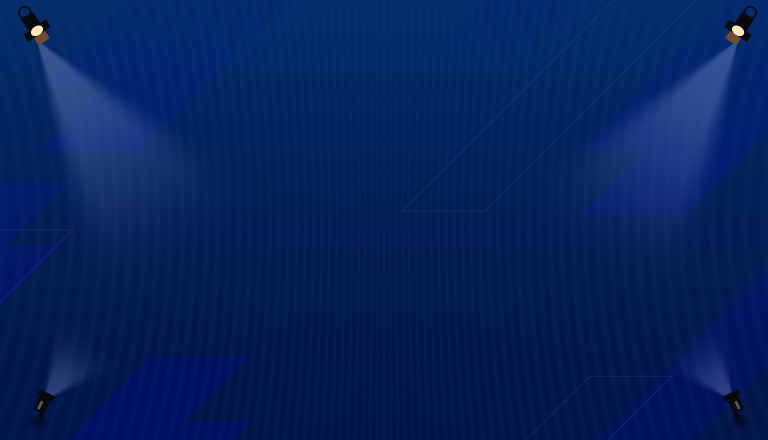
Write a WebGL 1 fragment shader that draws this background.

```glsl
precision highp float;
uniform vec2 u_resolution;

// Units are canvas heights; WIDTH is the canvas width in those units.
const float WIDTH = 1.745;
const vec3 TOP_BLUE = vec3(0.01, 0.18, 0.425);
const vec3 MID_BLUE = vec3(0.005, 0.112, 0.325);
const vec3 LOW_BLUE = vec3(0.0, 0.08, 0.285);
const vec3 PANEL_HIGH = vec3(0.01, 0.13, 0.48);
const vec3 PANEL_LOW = vec3(0.0, 0.05, 0.42);
const vec3 OUTLINE = vec3(0.13, 0.25, 0.62);
const vec3 RIB = vec3(0.10, 0.24, 0.42);
const vec3 BEAM = vec3(0.44, 0.52, 0.76);
const vec3 METAL = vec3(0.035, 0.035, 0.05);
const vec3 STEEL = vec3(0.36, 0.35, 0.36);
const vec3 BULB = vec3(1.0, 0.91, 0.72);
const vec3 COPPER = vec3(0.46, 0.29, 0.18);
const float RIB_STRENGTH = 0.13;
const float RIB_COUNT = 32.0;
const float RIB_SPREAD = 2.3;
const float RIB_BEND = 0.55;
const float BEAM_STRENGTH = 0.46;
const float UPPER_ANGLE = 2.55;
const float LOWER_ANGLE = 0.65;

float cover(float d) {
  return clamp(0.5 - d * u_resolution.y, 0.0, 1.0);
}

// Distance to a 45 degree parallelogram: x - y in xRange, y in yRange.
float slanted(vec2 p, vec2 xRange, vec2 yRange) {
  float s = p.x - p.y;
  float side = max(xRange.x - s, s - xRange.y) * 0.7071;
  return max(side, max(yRange.x - p.y, p.y - yRange.y));
}

float box(vec2 p, vec2 halfSize) {
  vec2 d = abs(p) - halfSize;
  return length(max(d, 0.0)) + min(max(d.x, d.y), 0.0) - 0.002;
}

// Rotates so that +y points along a heading measured clockwise from up.
vec2 alongAxis(vec2 v, float heading) {
  float s = sin(heading), c = cos(heading);
  return vec2(v.x * c - v.y * s, v.x * s + v.y * c);
}

float beam(vec2 v, float heading, float halfAngle, float reach) {
  vec2 l = alongAxis(v, heading);
  float spread = abs(atan(l.x, l.y + 0.012));
  float cone = 1.0 - smoothstep(halfAngle * 0.45, halfAngle, spread);
  return cone * (1.0 - smoothstep(0.0, reach, length(v)));
}

void paint(inout vec3 col, vec3 ink, float d) {
  col = mix(col, ink, cover(d));
}

void upperLamp(inout vec3 col, vec2 v) {
  vec2 l = alongAxis(v, UPPER_ANGLE);
  paint(col, METAL, abs(length(l + vec2(0.0, 0.05)) - 0.013) - 0.002);
  paint(col, METAL, box(l + vec2(0.0, 0.02), vec2(0.014, 0.02)));
  paint(col, COPPER, box(l - vec2(0.0, 0.02), vec2(0.013, 0.008)));
  paint(col, METAL, box(l, vec2(0.029, 0.008)));
  paint(col, BULB, length(l / vec2(1.0, 0.7)) - 0.015);
}

void lowerLamp(inout vec3 col, vec2 v) {
  vec2 l = alongAxis(v, 0.45);
  float shadow = length((v + vec2(0.014, 0.045)) / vec2(1.0, 0.7));
  col *= 0.55 + 0.45 * smoothstep(0.0, 0.03, shadow);
  paint(col, METAL, box(v + vec2(0.004, 0.028), vec2(0.003, 0.012)));
  paint(col, METAL, box(l, vec2(0.011, 0.021)));
  paint(col, METAL, box(l - vec2(0.0, 0.017), vec2(0.018, 0.004)));
  paint(col, STEEL, box(l + vec2(0.003, 0.009), vec2(0.001, 0.008)));
}

void main() {
  vec2 p = gl_FragCoord.xy / u_resolution * vec2(WIDTH, 1.0);

  // Vertical gradient
  vec3 col = mix(LOW_BLUE, MID_BLUE, smoothstep(0.0, 0.6, p.y));
  col = mix(col, TOP_BLUE, pow(smoothstep(0.35, 1.08, p.y), 1.2));

  // Slanted panels, each stepped on one side
  float topLeft = min(slanted(p, vec2(-0.705, -0.5), vec2(0.807, 1.1)),
                      slanted(p, vec2(-0.568, -0.336), vec2(0.655, 1.1)));
  float left = min(slanted(p, vec2(-2.0, -0.427), vec2(0.4, 0.586)),
                   slanted(p, vec2(-2.0, -0.307), vec2(0.0, 0.443)));
  float bottom = min(slanted(p, vec2(0.152, 0.375), vec2(-0.1, 0.189)),
                     slanted(p, vec2(0.152, 0.527), vec2(-0.1, 0.041)));
  float right = min(slanted(p, vec2(0.659, 1.046), vec2(0.659, 1.1)),
                    slanted(p, vec2(0.807, 1.046), vec2(0.511, 1.1)));
  float topMid = slanted(p, vec2(0.103, 0.319), vec2(0.886, 1.1));
  float corner = slanted(p, vec2(1.341, 1.591), vec2(-0.1, 0.6));
  float fade = 1.0 - smoothstep(0.6, 1.05, p.y);
  float panel = max(cover(min(left, bottom)) * 0.7, cover(topMid) * 0.3);
  panel = max(panel, cover(min(topLeft, right)) * mix(0.25, 0.75, fade));
  panel = max(panel, 0.6 * (1.0 - smoothstep(-0.03, 0.005, corner)));
  col = mix(col, mix(PANEL_LOW, PANEL_HIGH, smoothstep(0.1, 0.9, p.y)), panel);

  // Curved ribs, tight at the centre and wider outwards
  float bow = 1.0 + RIB_BEND * (p.y - 0.5) * (p.y - 0.5);
  float offset = abs(p.x - WIDTH * 0.5) / bow;
  float phase = RIB_COUNT * log(1.0 + RIB_SPREAD * offset);
  float rib = smoothstep(0.2, 1.0, 0.5 + 0.5 * cos(6.28318 * phase));
  col = mix(col, RIB, rib * RIB_STRENGTH);

  // Thin outlines
  float frame = abs(slanted(p, vec2(0.394, 0.582), vec2(0.52, 1.2)));
  frame = min(frame, abs(slanted(p, vec2(-2.0, -0.313), vec2(-0.2, 0.477))));
  frame = min(frame, abs(slanted(p, vec2(1.196, 1.382), vec2(-0.2, 0.145))));
  col = mix(col, OUTLINE, 0.55 * cover(frame - 0.0008));

  // Beams and lamps, mirrored on both sides
  for (int i = 0; i < 2; i++) {
    float side = float(i);
    vec2 q = vec2(mix(p.x, WIDTH - p.x, side), p.y);
    vec2 high = q - vec2(mix(0.084, 0.068, side), 0.93);
    vec2 low = q - vec2(mix(0.098, 0.076, side), 0.086);
    float light = beam(high - vec2(0.006, -0.03), UPPER_ANGLE, 0.45, 0.64);
    light += 0.85 * beam(low - vec2(0.009, 0.012), LOWER_ANGLE, 0.58, 0.18);
    col = mix(col, BEAM, light * BEAM_STRENGTH);
    upperLamp(col, high);
    lowerLamp(col, low);
  }
  gl_FragColor = vec4(col, 1.0);
}
```
